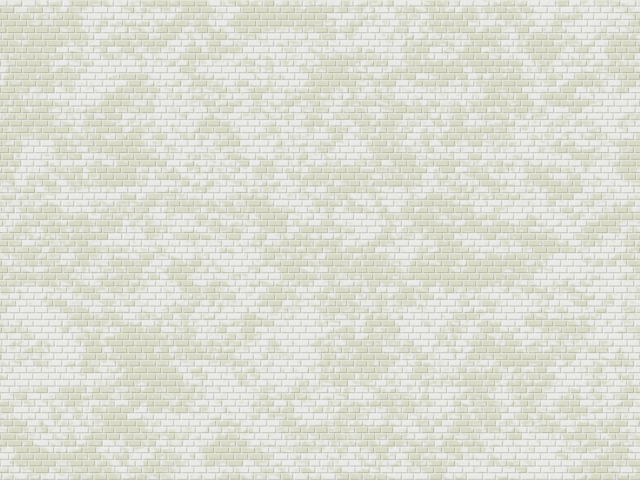
Give the GLSL for this texture, as a Shadertoy shader.

```glsl
// Pale running-bond brick wall: 48 bricks across and 72 courses high.
// Rounded boxes give each brick its outline; offset copies emboss it with
// light from the upper left; layered noise lays small beige stains on top.

const float COLUMNS = 48.0;
const float COURSES = 72.0;
const float BRICK_WIDTH = 4.0 / 3.0 * COURSES / COLUMNS; // in course heights
const float JOINT_JITTER = 0.24;                         // in brick widths
const float MORTAR_GAP = 0.17;                           // in course heights
const vec3 WHITE_BRICK = vec3(0.916, 0.916, 0.906);
const vec3 BEIGE_BRICK = vec3(0.846, 0.854, 0.775);
const vec3 MORTAR = vec3(0.880, 0.880, 0.862);

float hash(vec2 p) {
    vec3 q = fract(vec3(p.xyx) * 0.1031);
    q += dot(q, q.yzx + 33.33);
    return fract((q.x + q.y) * q.z);
}

float valueNoise(vec2 p) {
    vec2 cell = floor(p), f = fract(p);
    f = f * f * (3.0 - 2.0 * f);
    float low = mix(hash(cell), hash(cell + vec2(1, 0)), f.x);
    float high = mix(hash(cell + vec2(0, 1)), hash(cell + vec2(1, 1)), f.x);
    return mix(low, high, f.y);
}

// Octaves of nearly equal weight, each turned and twice as fine
float layeredNoise(vec2 p) {
    float sum = 0.0, weight = 1.0, total = 0.0;
    for (int i = 0; i < 4; i++) {
        sum += weight * valueNoise(p);
        total += weight;
        weight *= 0.95;
        p = mat2(1.6, 1.2, -1.2, 1.6) * p + 17.3;
    }
    return sum / total;
}

float roundedBox(vec2 p, vec2 halfSize, float radius) {
    vec2 d = abs(p) - halfSize + radius;
    return length(max(d, 0.0)) + min(max(d.x, d.y), 0.0) - radius;
}

// Position of the joint at the left of a brick, in brick widths
float jointAt(vec2 id) {
    return id.x + JOINT_JITTER * hash(id + 51.0);
}

// Distance along a course in brick widths; alternate courses shift by half
float alongCourse(vec2 p) {
    return p.x / BRICK_WIDTH + 0.5 * mod(floor(p.y), 2.0);
}

// Column and course of the brick at p
vec2 brickId(vec2 p) {
    float x = alongCourse(p);
    vec2 id = vec2(floor(x), floor(p.y));
    if (x < jointAt(id)) id.x -= 1.0;
    return id;
}

// Coverage of the brick face: 1 inside, 0 in the mortar
float brickMask(vec2 p, float gap, float blur) {
    vec2 id = brickId(p);
    float left = jointAt(id), right = jointAt(id + vec2(1, 0));
    float x = (alongCourse(p) - 0.5 * (left + right)) * BRICK_WIDTH;
    vec2 halfSize = 0.5 * vec2((right - left) * BRICK_WIDTH, 1.0) - 0.5 * gap;
    float d = roundedBox(vec2(x, fract(p.y) - 0.5), halfSize, 0.12);
    return 1.0 - smoothstep(-blur, blur, d);
}

// Amount of beige: faint broad drift, small blotches, a dose per brick
float stainAmount(vec2 p, vec2 id) {
    float drift = 0.12 * (valueNoise(p * 0.09 + 3.0) - 0.5);
    float blotch = layeredNoise(p * vec2(0.21, 0.26) + 7.0);
    float dose = 0.20 * (hash(id + 9.0) - 0.5);
    return smoothstep(0.41, 0.61, blotch + drift + dose);
}

void mainImage(out vec4 fragColor, in vec2 fragCoord) {
    // Canvas units scaled so that one course is one unit high
    vec2 uv = fragCoord / iResolution.xy;
    vec2 p = uv * vec2(COLUMNS * BRICK_WIDTH, COURSES);
    float blur = max(0.08, 0.6 * COURSES / iResolution.y);
    vec2 id = brickId(p);

    // Stained face over mortar
    float stain = stainAmount(p, id);
    vec3 face = mix(WHITE_BRICK, BEIGE_BRICK, stain);
    face += 0.012 * (valueNoise(p * 4.0) - 0.5);
    vec3 mortar = mix(MORTAR, BEIGE_BRICK, 0.25 * stain);
    vec3 color = mix(mortar, face, brickMask(p, MORTAR_GAP, blur));

    // Bevel: bright upper left rim, darker lower right rim
    vec2 toLight = vec2(-0.11, 0.11);
    float relief = brickMask(p - toLight, MORTAR_GAP, blur)
                 - brickMask(p + toLight, MORTAR_GAP, blur);
    color += 0.025 * max(relief, 0.0) - 0.110 * max(-relief, 0.0);

    fragColor = vec4(clamp(color, 0.0, 1.0), 1.0);
}
```
